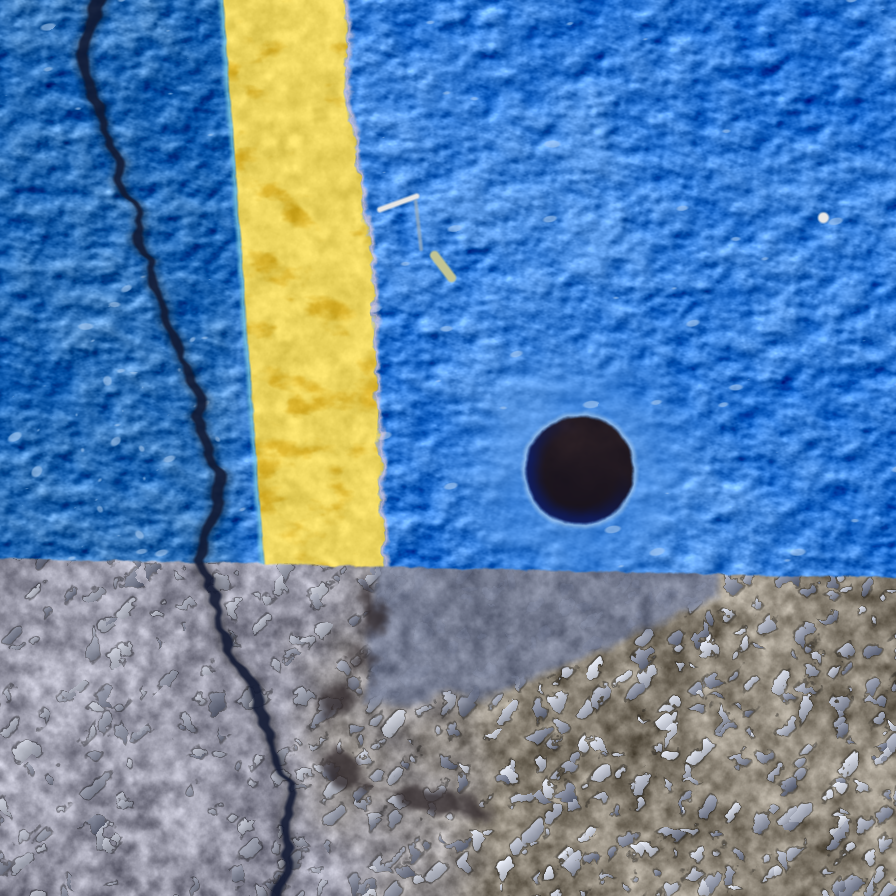
Write a WebGL 2 fragment shader that draws this texture.

```glsl
#version 300 es
precision highp float;
// Painted pavement: rough blue paint, a worn yellow stripe and a drain hole
// above exposed pebble concrete, with one crack running through both.
// Built from value noise, scattered elliptical chips and distance functions.

#define BLUE_LIGHT vec3(0.30, 0.56, 0.88)
#define BLUE_DEEP vec3(0.10, 0.41, 0.80)
#define YELLOW vec3(0.93, 0.84, 0.38)
#define CONCRETE vec3(0.60, 0.60, 0.66)
#define EARTH vec3(0.55, 0.52, 0.47)
#define MORTAR vec3(0.45, 0.48, 0.57)
#define INK vec3(0.07, 0.10, 0.20)
#define HOLE_CENTER vec2(0.647, 0.475)
#define HOLE_RADIUS 0.060
#define PEBBLE_SCALE 40.0
#define PAINT_RELIEF 0.75

uniform vec2 u_resolution;
out vec4 fragColor;

vec2 hash2(vec2 p) {
  vec3 q = fract(p.xyx * vec3(0.1031, 0.1030, 0.0973));
  q += dot(q, q.yzx + 33.33);
  return fract((q.xx + q.yz) * q.zy);
}

float noise(vec2 p) {
  vec2 i = floor(p), f = fract(p);
  f = f * f * (3.0 - 2.0 * f);
  float low = mix(hash2(i).x, hash2(i + vec2(1, 0)).x, f.x);
  float high = mix(hash2(i + vec2(0, 1)).x, hash2(i + 1.0).x, f.x);
  return mix(low, high, f.y);
}

float fbm(vec2 p) {
  float sum = 0.0, amp = 0.53;
  for (int i = 0; i < 4; i++) {
    sum += amp * noise(p);
    p = mat2(1.6, 1.2, -1.2, 1.6) * p + 7.3;
    amp *= 0.5;
  }
  return sum;
}

float ramp(float a, float b, float x) { return clamp((x - a) / (b - a), 0.0, 1.0); }

// 1 inside a shape, given its signed distance and edge softness
float fill(float d, float soft) { return 1.0 - smoothstep(-soft, soft, d); }

float segment(vec2 p, vec2 a, vec2 b) {
  vec2 ap = p - a, ab = b - a;
  return length(ap - ab * clamp(dot(ap, ab) / dot(ab, ab), 0.0, 1.0));
}

// Scattered chips: x = height inside a chip, y = random id, z = slope to light
vec3 chips(vec2 q) {
  vec3 best = vec3(-1.0, 0.0, 0.0);
  for (int k = 0; k < 9; k++) {
    vec2 c = floor(q) + vec2(k % 3 - 1, k / 3 - 1), s = hash2(c + 51.7);
    vec2 d = q - c - hash2(c);
    float turn = s.x * 6.283, size = 0.18 + 0.34 * s.y;
    vec2 e = mat2(cos(turn), sin(turn), -sin(turn), cos(turn)) * d;
    float h = size - length(e * vec2(1.0, 1.6));
    if (h > best.x) best = vec3(h, s.x, dot(d, vec2(-0.6, 0.8)) / size);
  }
  return best;
}

float crackX(float y) {
  float x = 0.107 - 0.016 * ramp(1.0, 0.94, y) + 0.156 * ramp(0.94, 0.47, y);
  x += 0.104 * ramp(0.36, 0.115, y) - 0.023 * ramp(0.44, 0.375, y) - 0.016 * ramp(0.115, 0.0, y);
  return x + 0.014 * noise(vec2(y * 34.0, 3.0)) + 0.006 * noise(vec2(y * 110.0, 8.0)) - 0.01;
}

vec3 bluePaint(vec2 p) {
  float left = 1.0 - smoothstep(0.24, 0.30, p.x);
  vec2 q = p * vec2(42.0, 60.0);
  float fine = fbm(q), relief = fine - fbm(q + vec2(-0.17, 0.3));
  float halo = exp(-pow(length(p - HOLE_CENTER) / 0.13, 4.0));
  float pale = exp(-pow(length((p - vec2(0.64, 0.67)) * vec2(4.0, 6.0)), 2.0));
  float damp = exp(-pow(length((p - vec2(0.455, 0.57)) * vec2(20.0, 14.0)), 2.0));
  float shade = 0.55 + 1.3 * (fbm(p * 9.0) - 0.5) + 1.6 * (fine - 0.5) * (1.0 - 0.7 * halo);
  shade += 0.45 * halo + 0.25 * pale - 0.28 * left - 0.5 * damp;
  vec3 col = mix(BLUE_DEEP, BLUE_LIGHT, clamp(shade, -0.3, 1.15));
  col *= mix(vec3(1.0), vec3(0.95, 0.92, 0.86), left);
  col += PAINT_RELIEF * relief * (1.0 - 0.65 * halo);
  // Worn flecks, denser low on the left
  vec3 c = chips(p * vec2(36.0, 50.0));
  float worn = step(0.93 - 0.25 * left * ramp(0.72, 0.55, p.y), c.y);
  return mix(col, vec3(0.66, 0.79, 0.94), 0.6 * worn * smoothstep(0.12, 0.28, c.x));
}

vec3 pebbleConcrete(vec2 p) {
  float warm = smoothstep(0.30, 0.55, p.x + 0.25 * (fbm(p * 8.0) - 0.5));
  float grain = fbm(p * 75.0) - 0.5;
  vec3 col = mix(CONCRETE, EARTH, warm) + 0.5 * grain + 0.28 * (fbm(p * 14.0) - 0.5);
  vec3 c = chips(p * PEBBLE_SCALE + 1.2 * fbm(p * 60.0));
  float present = step(mix(0.48, 0.18, warm), c.y);
  vec3 stone = mix(MORTAR, vec3(0.87, 0.89, 0.94), fract(c.y * 7.3)) + 0.2 * c.z;
  col *= 1.0 - 0.35 * present * smoothstep(-0.14, -0.01, c.x);
  col = mix(col, stone, present * smoothstep(-0.01, 0.07, c.x) * mix(0.65, 0.9, warm));
  // Smooth mortar below the paint, sloping off to the right
  float wobble = 0.025 * (fbm(p * 28.0) - 0.5);
  float d = max(max(0.413 - p.x, p.x - 0.8), 0.222 + 0.45 * max(p.x - 0.55, 0.0) - p.y);
  col = mix(col, MORTAR + 0.32 * grain, 0.93 * fill(d + wobble, 0.008));
  // Dark broken lip curling beneath the mortar
  vec2 bend = vec2(0.365, 0.20), foot = vec2(0.385, 0.13);
  float lip = min(segment(p, vec2(0.40, 0.26), bend), segment(p, bend, foot));
  lip = min(lip, min(segment(p, foot, vec2(0.54, 0.09)), segment(p, vec2(0.41, 0.35), vec2(0.413, 0.31))));
  return mix(col, vec3(0.20, 0.17, 0.18), 0.8 * fill(lip - 0.008 + 2.0 * wobble, 0.011));
}

void main() {
  vec2 p = gl_FragCoord.xy / u_resolution;
  float soft = max(1.0 / min(u_resolution.x, u_resolution.y), 0.0018);
  float rough = fbm(p * 70.0) - 0.5;
  vec3 col = bluePaint(p);

  // Yellow stripe with pale fringes and ochre wear
  float leftEdge = mix(0.293, 0.247, ramp(0.37, 1.0, p.y));
  float rightEdge = 0.388 + 0.03 * ramp(0.90, 0.69, p.y) + 0.012 * ramp(0.69, 0.37, p.y);
  float stripe = max(leftEdge - p.x + 0.003 * rough, p.x - rightEdge + 0.014 * rough);
  float wear = smoothstep(0.55, 0.78, fbm(p * vec2(24.0, 38.0)));
  vec3 fringe = mix(vec3(0.50, 0.80, 0.86), vec3(0.91, 0.80, 0.83), step(0.34, p.x));
  col = mix(col, fringe, 0.85 * fill(abs(stripe) - 0.002, 0.004));
  col = mix(col, mix(YELLOW, vec3(0.82, 0.65, 0.10), 0.75 * wear) + 0.22 * rough, fill(stripe + 0.002, soft));

  // Scratches and a bright fleck
  float scratch = min(segment(p, vec2(0.424, 0.766), vec2(0.465, 0.781)) - 0.003, length(p - vec2(0.919, 0.757)) - 0.006);
  col = mix(col, vec3(0.9), fill(scratch, soft));
  col = mix(col, vec3(0.62, 0.68, 0.72), 0.7 * fill(segment(p, vec2(0.464, 0.775), vec2(0.47, 0.722)) - 0.002, soft));
  col = mix(col, vec3(0.76, 0.77, 0.58), fill(segment(p, vec2(0.485, 0.715), vec2(0.504, 0.69)) - 0.005, soft));

  // Drain hole: pale rim, blue inner wall, brown depth
  vec2 h = p - HOLE_CENTER;
  float hole = length(h) - HOLE_RADIUS + 0.004 * rough;
  col = mix(col, vec3(0.66, 0.79, 0.92), 0.75 * fill(abs(hole - 0.002) - 0.002, 0.004));
  vec3 depth = vec3(0.09, 0.07, 0.11) + vec3(0.13, 0.09, 0.06) * fbm(p * 30.0) * ramp(-0.05, 0.05, h.y);
  depth = mix(depth, vec3(0.06, 0.11, 0.36), smoothstep(-0.022, 0.0, hole) * ramp(0.05, -0.04, h.x + h.y));
  col = mix(col, depth, fill(hole, soft * 1.5));

  // Concrete below the painted edge
  float edge = p.y - mix(0.377, 0.355, p.x) + 0.005 * rough;
  col = mix(col, pebbleConcrete(p), fill(edge, soft));

  // Crack, wider at the top
  float width = 0.0025 + 0.004 * noise(vec2(p.y * 60.0, 2.0)) + 0.003 * smoothstep(0.93, 0.98, p.y);
  float crack = abs(p.x - crackX(p.y)) * 0.93 - width;
  col *= 1.0 - 0.28 * fill(crack - 0.005, 0.006);
  col = mix(col, INK, 0.88 * fill(crack, soft * 1.3));
  fragColor = vec4(clamp(col, 0.0, 1.0), 1.0);
}
```
